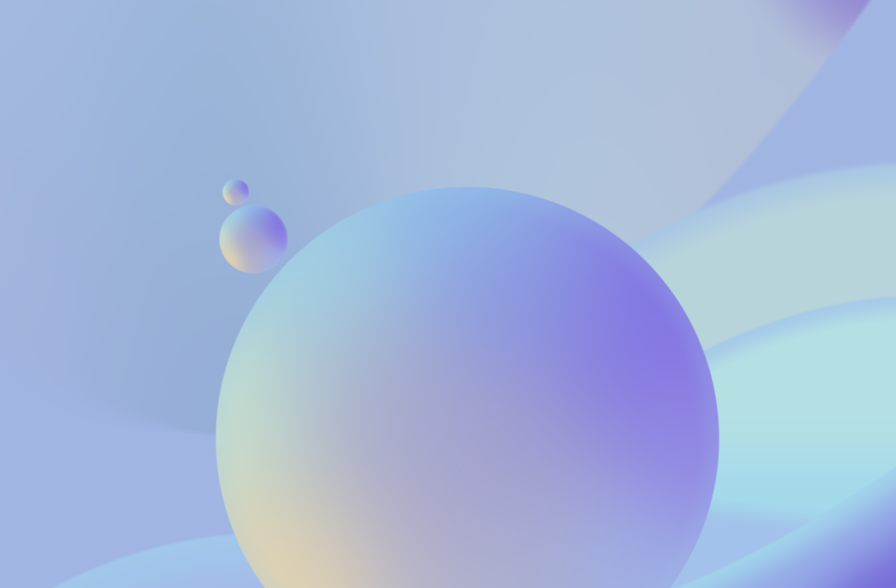
This background is drawn by a WebGL 1 fragment shader. Its source:

```glsl
precision highp float;
// Soft pastel spheres floating before layered, curved bands of blue light.
uniform vec2 u_resolution;

const vec3 PERIWINKLE = vec3(0.63, 0.71, 0.89);
const vec3 STEEL = vec3(0.58, 0.68, 0.84);
const vec3 MIST = vec3(0.70, 0.78, 0.86);
const vec3 AQUA = vec3(0.71, 0.88, 0.89);
const vec3 SKY = vec3(0.62, 0.77, 0.92);
const vec3 VIOLET = vec3(0.51, 0.45, 0.89);
const vec3 SAND = vec3(0.89, 0.83, 0.69);

// Weighted colour spot; sums of spots are normalised by their alpha.
vec4 spot(vec2 p, vec2 center, float size, vec3 color) {
    vec2 d = (p - center) / size;
    float weight = exp(-dot(d, d)) + 0.00001;
    return vec4(color * weight, weight);
}

// Height above a parabola given by a pivot, slope and bend.
float aboveCurve(vec2 p, vec2 pivot, float slope, float bend) {
    float x = p.x - pivot.x;
    float tangent = slope + 2.0 * bend * x;
    return (p.y - pivot.y - slope * x - bend * x * x) / sqrt(1.0 + tangent * tangent);
}

float coverage(float distanceOutside, float softness) {
    return 1.0 - smoothstep(-softness, softness, distanceOutside);
}

vec3 backdrop(vec2 p) {
    vec4 sum = spot(p, vec2(0.00, 0.95), 0.28, vec3(0.65, 0.73, 0.89));
    sum += spot(p, vec2(0.00, 0.50), 0.28, vec3(0.64, 0.71, 0.88));
    sum += spot(p, vec2(0.35, 0.80), 0.28, vec3(0.59, 0.70, 0.84));
    sum += spot(p, vec2(0.34, 0.40), 0.24, STEEL);
    sum += spot(p, vec2(0.78, 0.92), 0.30, vec3(0.67, 0.75, 0.87));
    sum += spot(p, vec2(1.08, 0.74), 0.30, MIST);
    sum += spot(p, vec2(1.38, 0.77), 0.24, vec3(0.69, 0.73, 0.84));
    sum += spot(p, vec2(1.20, 1.00), 0.20, vec3(0.69, 0.75, 0.85));
    vec3 color = sum.rgb / sum.a;
    float cornerGlow = 1.0 - smoothstep(0.08, 0.24, length((p - vec2(1.54, 1.06)) * vec2(0.8, 1.15)));
    return mix(color, vec3(0.57, 0.53, 0.83), cornerGlow * 0.9);
}

// Left fold, two bright bands and the low dunes, from back to front.
vec3 addBands(vec3 color, vec2 p, float pixel) {
    float fold = aboveCurve(p, vec2(0.198, 0.296), -0.329, 0.685);
    float foldSoftness = mix(0.07, 0.006, smoothstep(0.05, 0.34, p.x));
    color = mix(color, PERIWINKLE, coverage(fold, foldSoftness));

    float upper = aboveCurve(p, vec2(1.27, 0.673), 0.337, -0.567);
    vec3 upperColor = mix(vec3(0.66, 0.78, 0.89), vec3(0.72, 0.83, 0.86), smoothstep(0.0, 0.065, -upper));
    float rightSide = smoothstep(0.95, 1.10, p.x);
    color = mix(color, upperColor, coverage(upper, 0.008) * rightSide);

    float lower = aboveCurve(p, vec2(1.349, 0.464), 0.298, -0.657);
    vec3 lowerColor = mix(vec3(0.65, 0.79, 0.91), AQUA, smoothstep(0.0, 0.05, -lower));
    lowerColor = mix(lowerColor, vec3(0.64, 0.85, 0.92), 1.0 - smoothstep(0.13, 0.33, p.y));
    color = mix(color, lowerColor, coverage(lower, 0.004) * rightSide);

    float haze = coverage(p.y - 0.13 + 0.12 * (p.x - 1.25), 0.025);
    color = mix(color, vec3(0.64, 0.76, 0.92), haze * rightSide);

    float leftDune = aboveCurve(p, vec2(0.198, 0.048), 0.361, -0.727);
    vec3 duneColor = mix(vec3(0.63, 0.78, 0.92), vec3(0.64, 0.74, 0.91), smoothstep(0.0, 0.10, -leftDune));
    color = mix(color, duneColor, coverage(leftDune, 2.0 * pixel) * (1.0 - rightSide));

    float rightDune = aboveCurve(p, vec2(1.349, 0.097), 0.561, 0.357);
    vec3 slopeColor = mix(vec3(0.63, 0.82, 0.92), vec3(0.59, 0.68, 0.91), smoothstep(0.0, 0.065, -rightDune));
    float shade = smoothstep(0.04, 0.17, -rightDune) * smoothstep(1.22, 1.48, p.x);
    slopeColor = mix(slopeColor, vec3(0.47, 0.43, 0.85), shade);
    return mix(color, slopeColor, coverage(rightDune, 2.0 * pixel) * rightSide);
}

// Iridescent surface colour, with q in units of the sphere radius.
vec3 sphereColor(vec2 q) {
    vec4 sum = spot(q, vec2(-0.05, 1.02), 0.42, vec3(0.56, 0.74, 0.91));
    sum += spot(q, vec2(-0.65, 0.72), 0.42, vec3(0.63, 0.82, 0.89));
    sum += spot(q, vec2(-1.00, 0.12), 0.40, vec3(0.77, 0.90, 0.82));
    sum += spot(q, vec2(-0.80, -0.58), 0.50, SAND);
    sum += spot(q, vec2(-0.35, 0.10), 0.45, vec3(0.66, 0.68, 0.80));
    sum += spot(q, vec2(0.10, -0.05), 0.45, vec3(0.63, 0.62, 0.81));
    sum += spot(q, vec2(0.18, 0.60), 0.38, vec3(0.54, 0.60, 0.88));
    sum += spot(q, vec2(0.72, 0.48), 0.48, VIOLET);
    sum += spot(q, vec2(0.98, -0.05), 0.35, vec3(0.57, 0.53, 0.89));
    sum += spot(q, vec2(0.05, -0.62), 0.42, vec3(0.69, 0.70, 0.80));
    sum += spot(q, vec2(0.72, -0.62), 0.45, vec3(0.62, 0.69, 0.90));
    float rim = smoothstep(0.90, 1.0, length(q));
    return mix(sum.rgb / sum.a, SKY, rim * 0.2);
}

vec3 addSphere(vec3 color, vec2 p, vec2 center, float radius, float pixel) {
    vec2 q = (p - center) / radius;
    float mask = coverage((length(q) - 1.0) * radius, 1.2 * pixel);
    return mix(color, sphereColor(q), mask);
}

void main() {
    vec2 p = gl_FragCoord.xy / u_resolution.y;
    float pixel = 1.0 / u_resolution.y;
    vec3 color = addBands(backdrop(p), p, pixel);
    color = addSphere(color, p, vec2(0.401, 0.673), 0.0225, pixel);
    color = addSphere(color, p, vec2(0.431, 0.593), 0.058, pixel);
    color = addSphere(color, p, vec2(0.795, 0.254), 0.428, pixel);
    gl_FragColor = vec4(color, 1.0);
}
```
